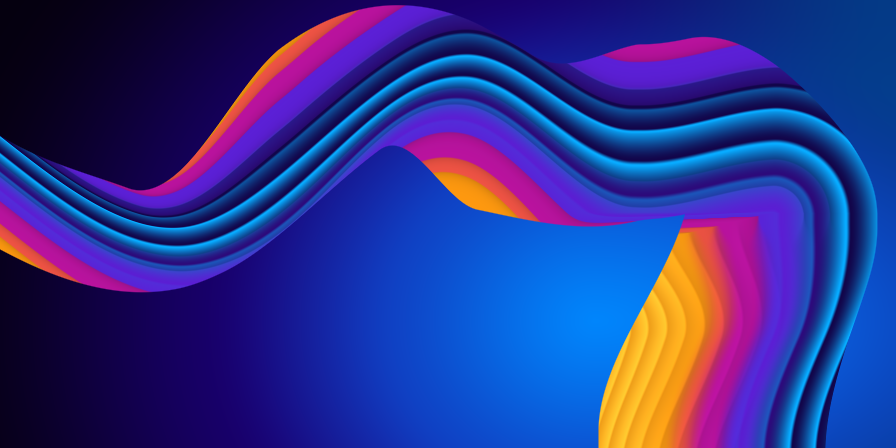
A WebGL 1 fragment shader for this background:

```glsl
precision highp float;
uniform vec2 u_resolution;

// Design space: the canvas spans 768 x 384 units, y measured downward
const vec2 CANVAS = vec2(768.0, 384.0);
const vec2 GLOW_CENTER = vec2(510.0, 275.0);
const float CORNER_RADIUS = 90.0;
const float FOLD_Y = 182.0;
const float FOLD_SPREAD = 4.0;
const float STRAND_STEP = 0.2;
const float STREAK_COUNT = 7.0;

const vec3 NIGHT = vec3(0.02, 0.0, 0.06);
const vec3 VIOLET_NIGHT = vec3(0.10, 0.0, 0.45);
const vec3 ROYAL = vec3(0.07, 0.21, 0.73);
const vec3 AZURE = vec3(0.0, 0.54, 1.0);
const vec3 STEEL = vec3(0.0, 0.27, 0.55);
const vec3 CYAN = vec3(0.03, 0.67, 1.0);
const vec3 INK = vec3(0.07, 0.02, 0.29);
const vec3 INDIGO = vec3(0.18, 0.04, 0.50);
const vec3 PURPLE = vec3(0.36, 0.12, 0.84);
const vec3 MAGENTA = vec3(0.73, 0.07, 0.62);
const vec3 CORAL = vec3(0.95, 0.33, 0.27);
const vec3 ORANGE = vec3(1.0, 0.60, 0.06);
const vec3 YELLOW = vec3(1.0, 0.79, 0.20);

float rise(float a, float b, float x) { return smoothstep(a, b, x); }

// Height of the leading strand
float strandY(float x) {
  return 39.0 + 158.0 * rise(-150.0, 150.0, x) - 147.0 * rise(150.0, 400.0, x)
    + 65.0 * rise(400.0, 543.0, x) - 19.0 * rise(550.0, 670.0, x);
}

// Ribbon extent above and below the leading strand
float upperExtent(float x) {
  return 28.0 * rise(-20.0, 110.0, x) + 84.0 * rise(110.0, 240.0, x)
    - 87.0 * rise(235.0, 440.0, x) + 52.0 * rise(455.0, 550.0, x)
    - 77.0 * rise(590.0, 745.0, x);
}
float lowerExtent(float x) {
  return 104.0 - 57.0 * rise(-60.0, 190.0, x) + 82.0 * rise(325.0, 410.0, x)
    - 56.0 * rise(412.0, 560.0, x);
}

// Side edges of the hanging part
float outerX(float y) { return 752.0 - 56.0 * rise(195.0, 390.0, y); }
float innerX(float y) { return 592.0 - 79.0 * rise(150.0, 370.0, y); }

// Distance over which the full colour sequence unfolds
float colourSpan(vec2 p, float depth) {
  if (depth < 0.0)
    return 38.0 + 62.0 * rise(120.0, 240.0, p.x) - 9.0 * rise(260.0, 340.0, p.x);
  float slope = (p.x - 250.0) / 70.0;
  return 80.0 + 30.0 * exp(-slope * slope)
    + rise(330.0, 560.0, p.x) * (70.0 - 38.0 * rise(190.0, 290.0, p.y));
}

// Depth measured inward from the strand, rounding the right-hand bend
float bendDepth(vec2 p) {
  float over = strandY(p.x) - p.y;
  over -= FOLD_SPREAD * max(0.0, p.y - FOLD_Y) * rise(480.0, 560.0, p.x);
  vec2 c = vec2(over, p.x - outerX(p.y)) + CORNER_RADIUS;
  return CORNER_RADIUS - length(max(c, 0.0)) - min(max(c.x, c.y), 0.0);
}

vec3 background(vec2 p) {
  vec2 v = p - GLOW_CENTER;
  v *= vec2(v.x > 0.0 ? 0.55 : 1.0, 1.15);
  float r = length(v);
  vec3 c = mix(AZURE, ROYAL, rise(-40.0, 240.0, r));
  c = mix(c, VIOLET_NIGHT, rise(170.0, 340.0, r));
  c = mix(c, NIGHT, rise(270.0, 590.0, r));
  return mix(c, STEEL, 0.85 * rise(430.0, 780.0, p.x) * rise(100.0, 280.0, r));
}

// Lay the next colour over the last, with a soft shadow at the seam
vec3 layer(vec3 base, vec3 tint, float edge, float q, float soft) {
  float shade = 1.0 - 0.16 * exp(-18.0 * max(q - edge, 0.0));
  return mix(base, tint * shade, smoothstep(edge - soft, edge + soft, q));
}

vec3 ribbon(vec2 p, float depth, float px) {
  float span = colourSpan(p, depth);
  float signedQ = depth / span;
  float q = abs(signedQ);
  float fan = rise(480.0, 525.0, p.x) * rise(185.0, 215.0, p.y);
  float soft = mix(px / span, 0.09, fan);

  vec3 c = layer(INK, INDIGO, 0.27, q, soft);
  c = layer(c, PURPLE, 0.42, q, soft);
  c = layer(c, MAGENTA, 0.68, q, soft);
  c = layer(c, CORAL, 0.92, q, soft);
  c = layer(c, ORANGE, 1.06, q, soft);

  // Folds running down the fan
  float fold = fract(q * STREAK_COUNT + 0.5 * sin(p.y * 0.025));
  float crease = smoothstep(0.0, 0.18, fold) * (1.0 - fold);
  c = mix(c, YELLOW, fan * rise(1.0, 1.5, q) * (0.35 + 0.65 * crease));
  c *= 1.0 + fan * rise(0.4, 0.9, q) * 0.13 * (crease - 0.5);

  // Glowing strands along the middle
  float strand = signedQ / STRAND_STEP + 0.25;
  float offset = floor(strand) - 0.5;
  float t = fract(strand);
  float glow = smoothstep(0.0, 0.16, t) * pow(1.0 - t, 1.5) * 1.45;
  return mix(c, CYAN, min(glow * exp(-0.4 * offset * offset), 1.0));
}

void main() {
  vec2 p = gl_FragCoord.xy / u_resolution * CANVAS;
  p.y = CANVAS.y - p.y;
  float px = CANVAS.y / u_resolution.y;

  float depth = bendDepth(p);
  float above = depth + upperExtent(p.x);
  float below = lowerExtent(p.x) - (p.y - strandY(p.x));
  float hanging = min(p.x - innerX(p.y), p.y - 150.0);
  float inside = min(above, max(below, hanging));
  float cover = clamp(inside / (1.3 * px) + 0.5, 0.0, 1.0);

  gl_FragColor = vec4(mix(background(p), ribbon(p, depth, px), cover), 1.0);
}
```
